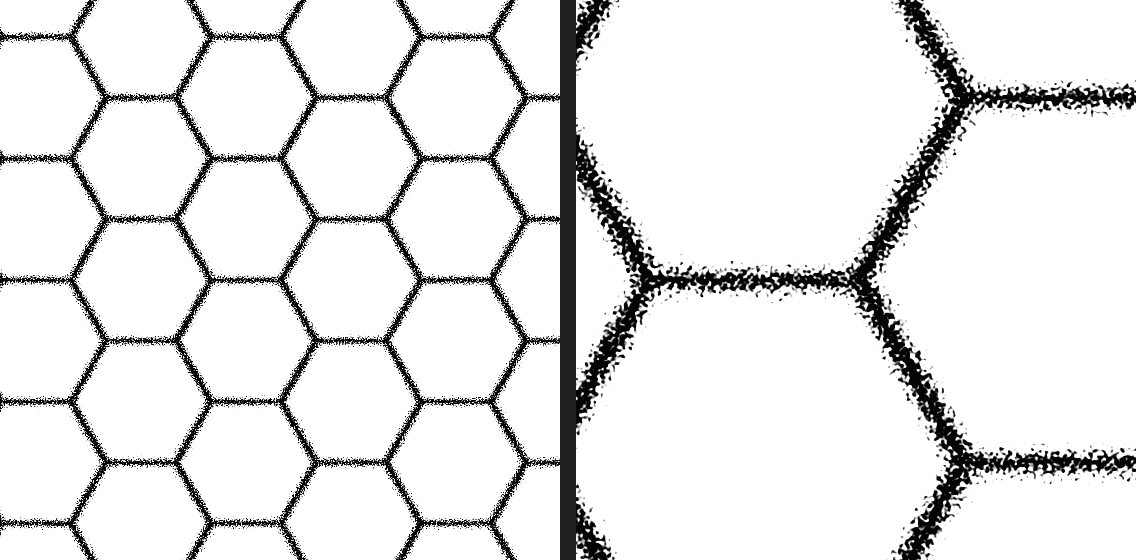
Left, the full canvas; right, a detail of the centre.
This pattern is drawn by a WebGL 2 fragment shader. Its source:

```glsl
#version 300 es
precision highp float;
// Honeycomb of flat-topped hexagons outlined in grainy, sprayed black ink on white.

#define SIDE 0.125                  // hexagon side, in canvas heights
#define CENTER vec2(0.252, 0.7168)  // centre of one hexagon
#define STRETCH 0.9973              // vertical correction to a regular hexagon
#define FLAT_HALF 0.0042            // half width of horizontal strokes
#define SLANT_HALF 0.0056           // half width of slanted strokes
#define SPREAD 0.0092               // how far the grains scatter
#define GRAIN 330.0                 // grain cells per canvas height
#define SOFTNESS 0.0025             // grey rim of each grain
#define JOINT 0.005                 // thickening where strokes meet
#define INK vec3(0.015)
#define PAPER vec3(1.0)

uniform vec2 u_resolution;
out vec4 fragColor;

// Unit gradient from an integer hash of the lattice point
vec2 gradient(ivec2 cell) {
    uvec2 c = uvec2(cell);
    uint h = c.x * 1597u ^ c.y * 51749u;
    h = (h ^ (h >> 15u)) * 73244475u;
    h = (h ^ (h >> 13u)) * 73244475u;
    h ^= h >> 16u;
    float angle = float(h & 65535u) * 6.28319 / 65536.0;
    return vec2(cos(angle), sin(angle));
}

float gradientNoise(vec2 p) {
    ivec2 i = ivec2(floor(p));
    vec2 f = fract(p);
    vec2 u = f * f * f * (f * (f * 6.0 - 15.0) + 10.0);
    float a = dot(gradient(i), f);
    float b = dot(gradient(i + ivec2(1, 0)), f - vec2(1, 0));
    float c = dot(gradient(i + ivec2(0, 1)), f - vec2(0, 1));
    float d = dot(gradient(i + ivec2(1, 1)), f - vec2(1, 1));
    return mix(mix(a, b, u.x), mix(c, d, u.x), u.y);
}

float smoothMax(float a, float b, float k) {
    float h = max(k - abs(a - b), 0.0) / k;
    return max(a, b) + h * h * k * 0.25;
}

// Offset from the centre of the nearest hexagon
vec2 hexOffset(vec2 p) {
    vec2 period = SIDE * vec2(3.0, sqrt(3.0));
    vec2 a = mod(p + 0.5 * period, period) - 0.5 * period;
    vec2 b = mod(p, period) - 0.5 * period;
    return dot(a, a) < dot(b, b) ? a : b;
}

// Stroke depth: positive inside the outline, negative outside
float strokeDepth(vec2 p) {
    vec2 q = abs(hexOffset(p));
    float apothem = SIDE * sqrt(0.75);
    vec2 slant = vec2(sqrt(0.75), 0.5);
    float flatEdge = FLAT_HALF - (apothem - q.y);
    float upper = SLANT_HALF - (apothem - dot(q, slant));
    float lower = SLANT_HALF - (apothem - dot(q, slant * vec2(1, -1)));
    return smoothMax(smoothMax(upper, lower, JOINT), flatEdge, JOINT);
}

void main() {
    vec2 uv = gl_FragCoord.xy / u_resolution.y;
    vec2 p = (uv - CENTER) * vec2(1.0, STRETCH);

    // Two rotated layers of fine grain, plus a slight change in weight
    mat2 turn = mat2(0.8, 0.6, -0.6, 0.8);
    float grain = gradientNoise(turn * uv * GRAIN)
                + gradientNoise(uv * turn * GRAIN * 1.27 + 37.3);
    float weight = gradientNoise(uv * 45.0 + 11.7) * 0.0012;

    // Scattered ink with softened grain edges
    float depth = strokeDepth(p) + grain * SPREAD + weight;
    float soft = max(SOFTNESS, 0.5 / u_resolution.y);
    float ink = smoothstep(-soft, soft, depth);
    fragColor = vec4(mix(PAPER, INK, ink), 1.0);
}
```
